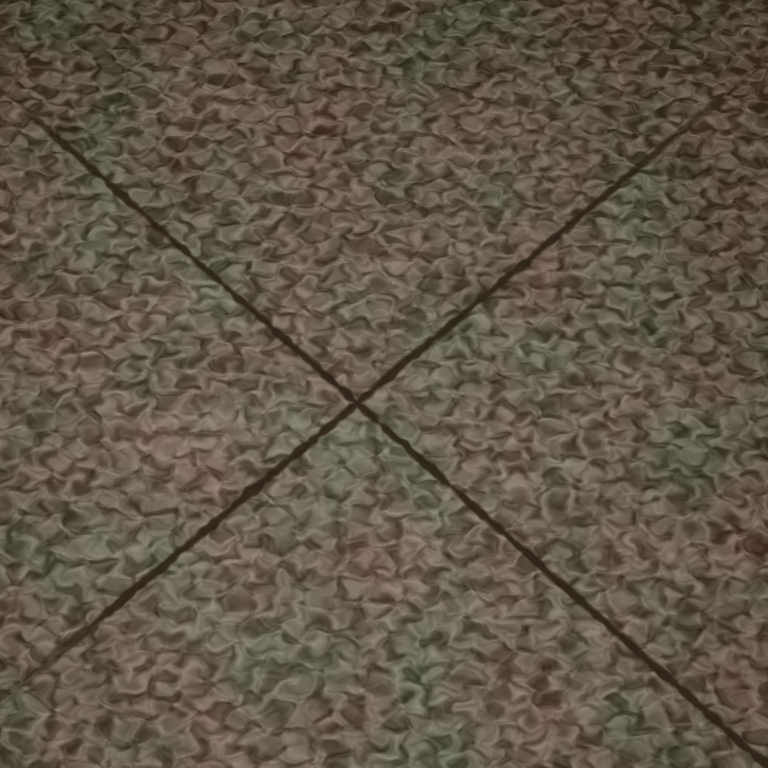
This texture is drawn by a WebGL 1 fragment shader. Its source:

```glsl
precision highp float;
// Speckled granite floor: four large tiles meeting at a diagonal cross of dark joints.

uniform vec2 u_resolution;

const vec3 DARK_GRAIN = vec3(0.225, 0.185, 0.135);
const vec3 LIGHT_GRAIN = vec3(0.525, 0.485, 0.425);
const vec3 JOINT_COLOR = vec3(0.165, 0.125, 0.080);
const vec3 GREEN_TINT = vec3(-0.035, 0.008, -0.004);
const vec2 CROSSING = vec2(0.465, 0.475);
const float TILE_SIZE = 1.0;

float hash(vec2 cell) {
  return fract(sin(dot(cell, vec2(127.1, 311.7))) * 43758.5);
}

vec2 gradient(vec2 cell) {
  float angle = 6.28319 * hash(cell);
  return vec2(cos(angle), sin(angle));
}

// Gradient noise, roughly -0.7 to 0.7
float noise(vec2 p) {
  vec2 i = floor(p);
  vec2 f = p - i;
  vec2 w = f * f * f * (f * (f * 6.0 - 15.0) + 10.0);
  vec2 e = vec2(1.0, 0.0);
  float low = mix(dot(gradient(i), f), dot(gradient(i + e.xy), f - e.xy), w.x);
  float high = mix(dot(gradient(i + e.yx), f - e.yx),
                   dot(gradient(i + e.xx), f - e.xx), w.x);
  return mix(low, high, w.y);
}

// Distances across the two joint directions, measured from the crossing
vec2 tileCoords(vec2 p) {
  vec2 d = p - CROSSING;
  return vec2(dot(d, normalize(vec2(0.885, 1.0))),
              dot(d, normalize(vec2(-0.838, 1.0)))) / TILE_SIZE;
}

// Irregular mineral patches with finer mottling, 0 = dark and 1 = light
float granite(vec2 p) {
  vec2 q = p * vec2(40.0, 52.0);
  vec2 warp = vec2(noise(q * 0.9 + 17.3), noise(q * 0.9 + 61.8));
  q += 0.8 * warp;
  float patches = smoothstep(-0.28, 0.16, noise(q));
  float mottle = noise(q * 1.7 + 33.1) + 0.4 * noise(q * 3.3 + 8.7);
  float clouds = noise(p * 9.0 + 4.2);
  return 0.24 + 0.45 * patches + 0.50 * mottle + 0.16 * clouds;
}

// Coverage of a joint with ragged edges, given its distance and half width
float joint(float dist, float halfWidth, float ragged, float pixel) {
  float soft = max(0.0028, pixel);
  return 1.0 - smoothstep(halfWidth - soft, halfWidth + soft, abs(dist) + ragged);
}

void main() {
  vec2 p = gl_FragCoord.xy / u_resolution;
  float pixel = 1.0 / min(u_resolution.x, u_resolution.y);

  // Tile layout, each tile cut from a different part of the stone
  vec2 t = tileCoords(p);
  vec2 tile = floor(t);
  vec2 toJoint = (fract(t + 0.5) - 0.5) * TILE_SIZE;

  // The floor recedes toward the top, so the grains shrink there
  vec2 ground = vec2(p.x - 0.5, p.y) / (1.0 - 0.18 * p.y);
  float tone = granite(ground + 5.0 + 3.7 * tile);
  tone += 0.06 * (hash(tile + 2.4) - 0.5);

  // Soft pool of light, dim toward the top corners
  vec2 fromLamp = p - vec2(0.43, 0.35);
  tone += 0.15 - 0.70 * dot(fromLamp, fromLamp);
  vec3 color = mix(DARK_GRAIN, LIGHT_GRAIN, clamp(tone, -0.12, 1.15));

  // Faint green and pink stains
  color += GREEN_TINT * 1.5 * noise(p * 7.0 + 12.6);
  color += GREEN_TINT * 0.7 * noise(p * 19.0 + 40.2);

  // Joints widen and narrow along their length and fade near the border
  float ragged = 0.004 * noise(p * 34.0 + 3.1) + 0.003 * noise(p * 75.0 + 9.4);
  float falling = joint(toJoint.x, mix(0.0038, 0.0050, p.x), ragged, pixel);
  float rising = joint(toJoint.y, mix(0.0058, 0.0036, p.x), ragged, pixel);
  falling *= mix(0.25, 0.90, smoothstep(0.0, 0.09, p.x));
  rising *= mix(0.30, 0.88, smoothstep(0.0, 0.16, p.x));
  rising *= 1.0 - 0.75 * smoothstep(0.80, 1.0, p.x);
  color = mix(color, JOINT_COLOR, max(falling, rising));

  gl_FragColor = vec4(color, 1.0);
}
```
